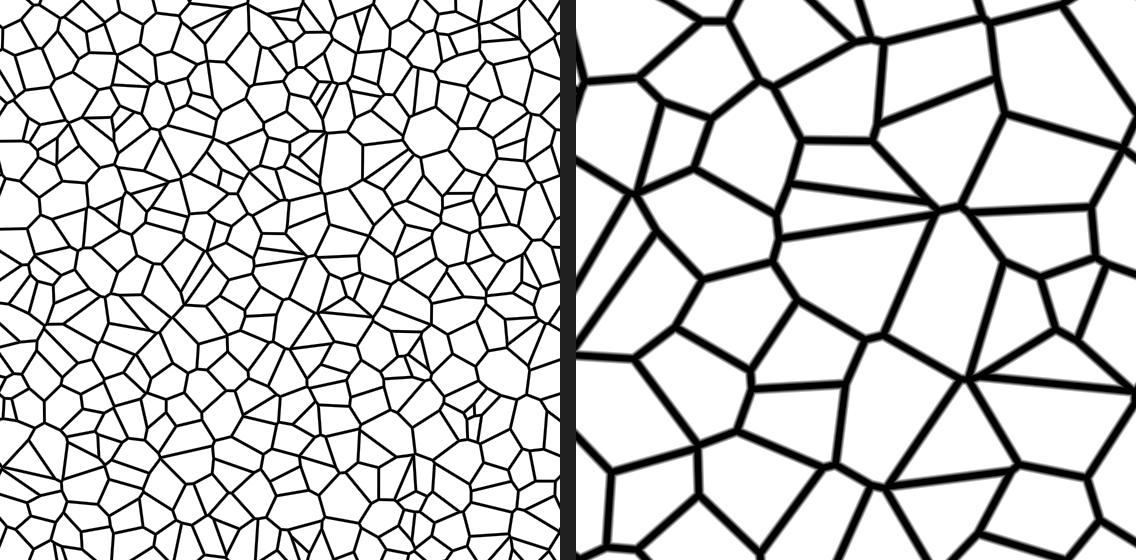
Left, the full canvas; right, a detail of the centre.
Give the GLSL for this pattern, as a Shadertoy shader.

```glsl
// Black outlines of an irregular Voronoi mosaic on a white ground.

const float GRID = 9.5;            // blocks of seeds across the canvas
const int SEEDS = 4;               // random seeds per block
const float LINE_WIDTH = 0.00515;  // full stroke width, in canvas heights
const float EDGE_SOFTNESS = 0.0021; // width of the blur on each stroke side
const uint VARIANT = 17u;          // selects another arrangement
const vec3 INK = vec3(0.0);
const vec3 PAPER = vec3(1.0);

// Integer hash of three values (PCG style)
uvec3 pcg3(uvec3 v) {
    v = v * 1664525u + 1013904223u;
    v.x += v.y * v.z; v.y += v.z * v.x; v.z += v.x * v.y;
    v ^= v >> 16u;
    v.x += v.y * v.z; v.y += v.z * v.x; v.z += v.x * v.y;
    return v;
}

// Position of one seed inside its block
vec2 seedPosition(ivec2 block, int index) {
    uvec3 h = pcg3(uvec3(uvec2(block + 64), uint(index) + VARIANT * 31u));
    return vec2(block) + vec2(h.xy >> 8u) / 16777216.0;
}

// Distance to the nearest border between two cells, in block units
float borderDistance(vec2 p) {
    ivec2 home = ivec2(floor(p));

    // First pass: offset to the closest seed
    vec2 nearest = vec2(8.0);
    for (int y = -1; y <= 1; y++)
    for (int x = -1; x <= 1; x++)
    for (int i = 0; i < SEEDS; i++) {
        vec2 offset = seedPosition(home + ivec2(x, y), i) - p;
        if (dot(offset, offset) < dot(nearest, nearest)) nearest = offset;
    }

    // Second pass: closest perpendicular bisector to any other seed
    float border = 8.0;
    for (int y = -1; y <= 1; y++)
    for (int x = -1; x <= 1; x++)
    for (int i = 0; i < SEEDS; i++) {
        vec2 offset = seedPosition(home + ivec2(x, y), i) - p;
        vec2 across = offset - nearest;
        float gap = length(across);
        if (gap > 0.0001)
            border = min(border, dot(0.5 * (nearest + offset), across / gap));
    }
    return border;
}

void mainImage(out vec4 fragColor, in vec2 fragCoord) {
    vec2 uv = fragCoord / iResolution.y;
    float dist = borderDistance(uv * GRID) / GRID;

    // Linear ramp centred on the stroke edge, never thinner than a pixel
    float soft = max(EDGE_SOFTNESS, 1.0 / iResolution.y);
    float paper = clamp((dist - 0.5 * LINE_WIDTH) / soft + 0.5, 0.0, 1.0);
    fragColor = vec4(mix(INK, PAPER, paper), 1.0);
}
```
